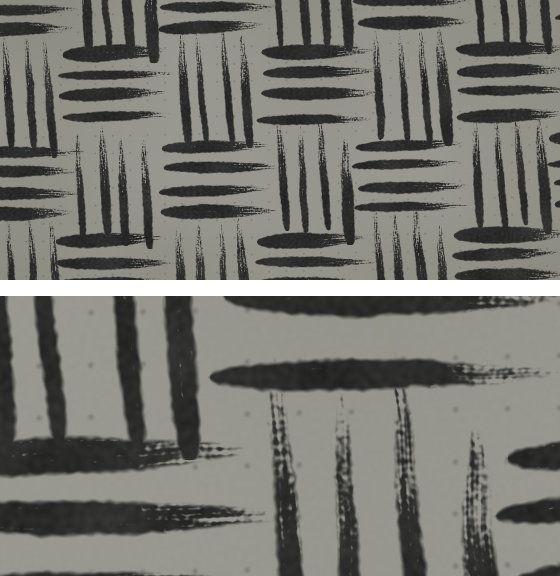
Top: the whole. Bottom: its middle third, enlarged.
Write a Shadertoy shader that draws this pattern.

```glsl
const vec2  CELL_PITCH    = vec2(0.3516, 0.331);
const vec2  CELL_ORIGIN   = vec2(0.417, 0.703);
const float ROW_SLOPE     = 0.02;
const int   STROKES       = 4;
const float STROKE_GAP    = 0.077;
const float STROKE_LENGTH = 0.405;
const float FLAT_WIDTH    = 0.0205;  // half widths
const float UPRIGHT_WIDTH = 0.0145;
const float UPRIGHT_LEAN  = 0.07;
const float EDGE_SOFTNESS = 0.0035;
const float DOT_PITCH     = 0.062;
const float DOT_RADIUS    = 0.0026;
const vec3  PAPER_LIGHT   = vec3(0.605, 0.605, 0.575);
const vec3  PAPER_DARK    = vec3(0.545, 0.545, 0.505);
const vec3  DOT_COLOR     = vec3(0.43, 0.42, 0.40);
const vec3  INK_DARK      = vec3(0.125, 0.125, 0.125);
const vec3  INK_WORN      = vec3(0.225, 0.225, 0.215);

vec2 hash2(vec2 p) {
    vec3 q = fract(p.xyx * vec3(0.1031, 0.1030, 0.0973));
    q += dot(q, q.yzx + 33.33);
    return fract((q.xx + q.yz) * q.zy);
}

float cornerSlope(vec2 corner, vec2 offset) {
    return dot(hash2(corner) * 2.0 - 1.0, offset);
}

float gradientNoise(vec2 p) {
    vec2 i = floor(p), f = p - i;
    vec2 u = f * f * f * (f * (f * 6.0 - 15.0) + 10.0);
    vec2 e = vec2(0.0, 1.0);
    return mix(mix(cornerSlope(i, f), cornerSlope(i + e.yx, f - e.yx), u.x),
               mix(cornerSlope(i + e, f - e), cornerSlope(i + 1.0, f - 1.0), u.x), u.y);
}

// Lens profile with unit peak; the powers shape its start and end
float brushProfile(float t, vec2 power) {
    vec2 peak = power / (power.x + power.y);
    return pow(t / peak.x, power.x) * pow((1.0 - t) / peak.y, power.y);
}

// q.x runs along the stroke from its wet start, q.y across it
float brushStroke(vec2 q, float len, float halfWidth, vec2 power, float dryStart,
                  vec2 seed, float soft) {
    float along = clamp(q.x, 0.0, len);
    float t = along / len;
    q.y += 0.006 * gradientNoise(vec2(q.x * 11.0, 0.5) + seed);
    float d = length(vec2(q.x - along, q.y)) - halfWidth * brushProfile(t, power);
    if (d > 0.015) return 0.0;

    d += 0.004 * gradientNoise(q * 75.0 + seed);
    float body = 1.0 - smoothstep(-soft, soft, d);

    // Bristle streaks and paper grain break up the dry tail
    float streak = gradientNoise(q * vec2(14.0, 210.0) + seed)
                 + 0.7 * gradientNoise(q * 150.0 + seed);
    float dryness = smoothstep(dryStart, 1.0, t);
    return body * smoothstep(-0.35, 0.4, streak + 0.8 - 1.0 * dryness);
}

// Four parallel strokes, lying flat or standing upright
float strokeBlock(vec2 p, vec2 cell, float soft) {
    bool upright = mod(cell.x + cell.y, 2.0) > 0.5;
    p += (hash2(cell + 71.0) - 0.5) * 0.02;
    float ink = 0.0;
    for (int i = 0; i < STROKES; i++) {
        vec2 key = cell * 7.0 + vec2(float(i) * 3.0 + 40.0, 90.0);
        vec2 vary = hash2(key) - 0.5;
        vec2 drift = hash2(key + 17.3) - 0.5;
        float lead = i == STROKES - 1 ? 1.0 : 0.0;
        float place = (float(i) - 1.5) * STROKE_GAP + drift.x * 0.018;
        float len = STROKE_LENGTH * (1.0 + 0.14 * vary.x);
        float girth = (1.0 + 0.5 * vary.y) * (1.0 + 0.25 * lead);
        vec2 seed = hash2(key + 5.7) * 200.0;
        float mark;
        if (upright) {
            vec2 q = vec2(p.y + 0.215 + 0.025 * lead + drift.y * 0.035, p.x - place);
            q.y += (UPRIGHT_LEAN + 0.05 * vary.x) * p.y;
            mark = brushStroke(q, len, UPRIGHT_WIDTH * girth, vec2(0.22, 0.5),
                               0.25, seed, soft);
        } else {
            vec2 q = vec2(p.x + 0.2 + drift.y * 0.03, p.y - place);
            q.y += 0.05 * vary.x * p.x;
            mark = brushStroke(q, len, FLAT_WIDTH * girth, vec2(0.45, 0.75),
                               0.45, seed, soft);
        }
        ink = max(ink, mark);
    }
    return ink;
}

void mainImage(out vec4 fragColor, in vec2 fragCoord) {
    vec2 p = fragCoord / iResolution.y;
    vec2 uv = fragCoord / iResolution.xy;
    float soft = max(EDGE_SOFTNESS, 1.0 / iResolution.y);

    // Paper with uneven light and fine grain
    float light = 0.85 - 1.7 * dot(uv - 0.5, uv - 0.5)
                + 0.5 * gradientNoise(p * 2.3 + 8.0) + 0.15 * gradientNoise(p * 130.0);
    vec3 color = mix(PAPER_DARK, PAPER_LIGHT, clamp(light, 0.0, 1.0));

    // Dotted ruling
    p.y -= ROW_SLOPE * (p.x - 1.0);
    vec2 dotCell = (fract(p / DOT_PITCH) - 0.5) * DOT_PITCH;
    float dots = 1.0 - smoothstep(-soft, soft, length(dotCell) - DOT_RADIUS);
    color = mix(color, DOT_COLOR, 0.7 * dots);

    // Strokes overrun their cells, so neighbours are included
    vec2 home = floor((p - CELL_ORIGIN) / CELL_PITCH + 0.5);
    float ink = 0.0;
    for (int y = -1; y <= 1; y++)
        for (int x = -1; x <= 1; x++) {
            vec2 cell = home + vec2(x, y);
            ink = max(ink, strokeBlock(p - CELL_ORIGIN - cell * CELL_PITCH, cell, soft));
        }

    float wear = 0.45 + 0.6 * gradientNoise(p * 9.0) + 0.5 * gradientNoise(p * 90.0);
    color = mix(color, mix(INK_DARK, INK_WORN, clamp(wear, 0.0, 1.0)), ink);
    fragColor = vec4(color, 1.0);
}
```
